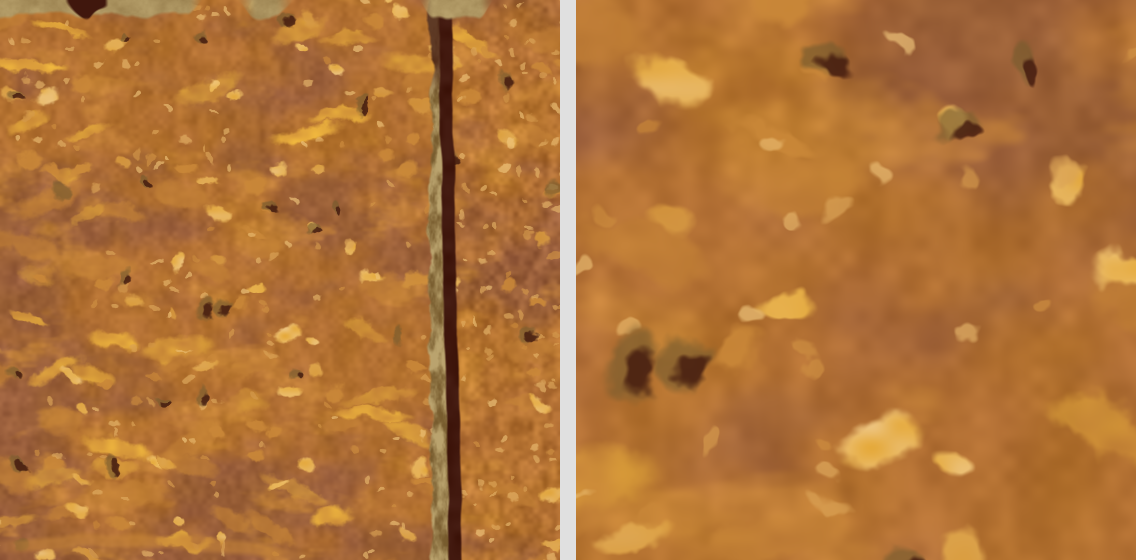
Left, the full canvas; right, a detail of the centre.
A WebGL 2 fragment shader for this texture:

```glsl
#version 300 es
precision highp float;
// Polished brown stone slabs with amber flecks, a dark vertical joint and a pale top ledge.

#define BROWN vec3(0.60, 0.37, 0.22)
#define OCHRE vec3(0.70, 0.44, 0.19)
#define AMBER vec3(0.79, 0.53, 0.22)
#define GOLD vec3(0.92, 0.69, 0.24)
#define CREAM vec3(0.95, 0.79, 0.50)
#define DARK vec3(0.25, 0.09, 0.05)
#define PALE vec3(0.73, 0.64, 0.43)
#define OLIVE vec3(0.47, 0.36, 0.18)
#define FLECK_SOFTNESS 0.28
#define FLECK_WARP 0.014
#define MOTTLE 0.13

uniform vec2 u_resolution;
out vec4 fragColor;

float hash(vec2 p) {
    return fract(sin(dot(p, vec2(127.1, 311.7))) * 43758.5453);
}

float noise(vec2 p) {
    vec2 cell = floor(p), f = fract(p);
    f = f * f * (3.0 - 2.0 * f);
    return mix(mix(hash(cell), hash(cell + vec2(1, 0)), f.x),
               mix(hash(cell + vec2(0, 1)), hash(cell + vec2(1, 1)), f.x), f.y);
}

float fbm(vec2 p) {
    float sum = 0.0, weight = 0.5;
    for (int i = 0; i < 4; i++) {
        sum += weight * noise(p);
        p = p * 2.03 + 17.3;
        weight *= 0.5;
    }
    return sum / 0.9375;
}

// Scattered tilted ellipses: x = coverage, y = random tone of the fleck
vec2 scatter(vec2 p, vec2 cells, vec2 radius, float density, float seed) {
    vec2 home = floor(p * cells), best = vec2(0.0);
    for (int y = -1; y <= 1; y++)
    for (int x = -1; x <= 1; x++) {
        vec2 id = home + vec2(x, y), key = id + seed;
        if (hash(key + 3.7) > density) continue;
        vec2 centre = id + 0.1 + 0.8 * vec2(hash(key), hash(key + 41.3));
        vec2 d = p - centre / cells;
        float tilt = (hash(key + 9.1) - 0.5) * 1.1;
        d = mat2(cos(tilt), -sin(tilt), sin(tilt), cos(tilt)) * d;
        vec2 size = radius * mix(vec2(0.4), vec2(1.0), vec2(hash(key + 5.9), hash(key + 7.7)));
        float cover = 1.0 - smoothstep(1.0 - FLECK_SOFTNESS, 1.0 + FLECK_SOFTNESS, length(d / size));
        if (cover > best.x) best = vec2(cover, hash(key + 23.9));
    }
    return best;
}

float span(float a, float b, float x, float soft) {
    return smoothstep(a - soft, a + soft, x) * (1.0 - smoothstep(b - soft, b + soft, x));
}

// Brown ground with ochre clouds and fine mottling
vec3 ground(vec2 p, float rightSlab) {
    float cloud = smoothstep(0.34, 0.62, fbm(p * vec2(5.0, 8.0) + 4.0) + 0.07 * rightSlab);
    vec3 color = mix(BROWN, OCHRE, cloud);
    float glow = smoothstep(0.55, 0.76, fbm(p * vec2(11.0, 19.0) + 31.0));
    color = mix(color, AMBER, 0.7 * glow);
    float grain = 0.6 * noise(p * vec2(75.0, 42.0)) + 0.4 * noise(p * 115.0 + 8.0) - 0.5;
    color += MOTTLE * (1.0 + 0.7 * rightSlab) * grain * vec3(1.0, 0.85, 0.6);
    return color + 0.05 * (noise(p * 24.0 + 60.0) - 0.5) * vec3(0.4, 0.2, 1.0);
}

vec3 addFlecks(vec3 color, vec2 p, float rightSlab) {
    vec2 warp = vec2(fbm(p * 34.0), fbm(p * 34.0 + 50.0)) - 0.5;
    vec2 q = p + FLECK_WARP * 2.2 * warp;
    float shade = noise(p * vec2(55.0, 75.0) + 12.0);

    vec2 haze = scatter(q, vec2(7.0, 10.0), vec2(0.065, 0.026), 0.42, 11.0);
    color = mix(color, mix(OCHRE, AMBER, 0.5 + 0.5 * shade), 0.65 * haze.x);
    vec2 large = scatter(q, vec2(7.0, 11.0), vec2(0.068, 0.020), mix(0.38, 0.10, rightSlab), 77.0);
    color = mix(color, mix(AMBER, GOLD, 0.3 * large.y + shade), large.x * (0.5 + 0.5 * large.y));
    vec2 small = scatter(q, vec2(17.0, 19.0), vec2(0.022, 0.015), 0.34, 143.0);
    vec3 bright = mix(GOLD, CREAM, small.y * shade * 1.3);
    color = mix(color, mix(AMBER, bright, smoothstep(0.2, 0.7, small.y)), 0.9 * small.x);
    vec2 crumbs = scatter(q, vec2(38.0), vec2(0.009, 0.008), mix(0.16, 0.34, rightSlab), 211.0);
    color = mix(color, mix(AMBER, CREAM, crumbs.y), 0.65 * crumbs.x);

    vec2 pits = scatter(q, vec2(13.0), vec2(0.017, 0.019), 0.15, 307.0);
    color = mix(color, OLIVE, 0.65 * pits.x);
    vec2 holes = scatter(q + vec2(-0.006, 0.004), vec2(13.0), vec2(0.011, 0.012), 0.13, 307.0);
    return mix(color, DARK, 0.8 * holes.x);
}

void main() {
    vec2 p = gl_FragCoord.xy / u_resolution;
    float rightSlab = smoothstep(0.80, 0.82, p.x);
    vec3 color = addFlecks(ground(p, rightSlab), p, rightSlab);

    // Broad amber arc along the bottom
    float arc = p.y - 0.035 + 0.35 * pow(p.x - 0.22, 2.0) + 0.012 * (noise(p * 20.0) - 0.5);
    color = mix(color, AMBER, 0.55 * span(-0.012, 0.012, arc, 0.007) * span(0.02, 0.52, p.x, 0.05));

    // Vertical joint: weathered lip on the left, dark gap on the right
    float wobble = 0.007 * (fbm(vec2(p.y * 17.0, 2.0)) - 0.5);
    float across = p.x - mix(0.814, 0.794, p.y) - wobble;
    float lipEdge = -0.039 + 0.022 * (fbm(vec2(p.y * 24.0, 9.0)) - 0.5) + 0.012 * smoothstep(0.5, 0.8, p.y);
    float lip = span(lipEdge, -0.008, across, 0.003);
    vec3 lipColor = mix(OLIVE, PALE, smoothstep(0.25, 0.7, fbm(p * vec2(65.0, 28.0))));
    lipColor = mix(lipColor, DARK, 0.75 * smoothstep(0.82, 0.9, p.y));
    color = mix(color, lipColor, lip);
    color = mix(color, DARK + 0.05 * (noise(p * 50.0) - 0.5), span(-0.012, 0.011, across, 0.0025));

    // Broken pale ledge along the top, with one dark notch
    float ledge = max(span(-0.1, 0.35, p.x, 0.015), max(span(0.44, 0.51, p.x, 0.02), span(0.76, 0.87, p.x, 0.015)));
    float ledgeEdge = 1.0 - ledge * (0.016 + 0.025 * fbm(vec2(p.x * 20.0, 5.0)));
    float ledgeCover = ledge * smoothstep(ledgeEdge - 0.004, ledgeEdge + 0.004, p.y);
    color = mix(color, mix(OLIVE, PALE, 0.45 + 0.65 * fbm(p * 45.0)), ledgeCover);
    float notch = abs(p.x - 0.155) - 0.036 * smoothstep(0.958, 0.995, p.y + 0.012 * (noise(p * 40.0) - 0.5));
    color = mix(color, DARK, (1.0 - smoothstep(-0.005, 0.004, notch)) * smoothstep(0.962, 0.97, p.y));

    fragColor = vec4(clamp(color, 0.0, 1.0), 1.0);
}
```
